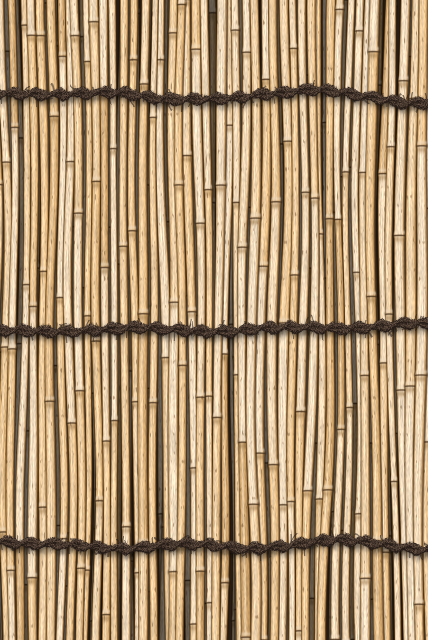
A WebGL 1 fragment shader for this texture:

```glsl
precision highp float;
// A screen of upright dried reeds bound by three rows of rough dark twine.
// Reeds are leaning, jointed columns composited in three depth layers;
// each twine row is a pair of crossing strands with lumps and stray hairs.
uniform vec2 u_resolution;

// Lengths are fractions of the canvas height.
#define REED_PITCH 0.0145
#define REED_MIN 0.36
#define REED_MAX 0.54
#define LEAN 1.5
#define SWAY 0.9
#define JOINT_GAP 0.24
#define KNOT_PITCH 0.035
#define STRAND 0.0042
#define ROW_WAVE 0.022
#define HAIR_LENGTH 0.02

const float PI = 3.14159265;
const vec3 CREAM = vec3(0.94, 0.86, 0.75);
const vec3 HONEY = vec3(0.91, 0.75, 0.53);
const vec3 TAN = vec3(0.73, 0.55, 0.32);
const vec3 BROWN = vec3(0.40, 0.27, 0.14);
const vec3 GAP = vec3(0.16, 0.11, 0.065);
const vec3 TWINE_DARK = vec3(0.15, 0.11, 0.09);
const vec3 TWINE_LIGHT = vec3(0.50, 0.41, 0.34);

float hash(vec2 p) {
  vec3 q = fract(p.xyx * 0.1031);
  q += dot(q, q.yzx + 33.33);
  return fract((q.x + q.y) * q.z);
}

float cornerSlope(vec2 cell, vec2 offset) {
  float a = 2.0 * PI * hash(cell);
  return dot(vec2(cos(a), sin(a)), offset);
}

// Gradient noise, roughly -0.7 to 0.7.
float noise(vec2 p) {
  vec2 i = floor(p), f = p - i, e = vec2(1.0, 0.0);
  vec2 u = f * f * f * (f * (f * 6.0 - 15.0) + 10.0);
  return mix(mix(cornerSlope(i, f), cornerSlope(i + e, f - e), u.x),
             mix(cornerSlope(i + e.yx, f - e.yx), cornerSlope(i + 1.0, f - 1.0), u.x), u.y);
}

float bell(float x, float width) { return exp(-x * x / (width * width)); }

// Lays one reed over the colour so far; q.x counts reeds, q.y is height.
void addReed(inout vec3 col, vec2 q, float id, float layer, float px) {
  vec2 seed = vec2(id + 40.0, 7.0 + 31.0 * step(layer, 0.5));
  float lean = hash(seed) - 0.5;
  float centre = id + 0.5 + LEAN * lean * (q.y - 0.5)
               + 0.4 * noise(vec2(seed.x * 7.3, q.y * 2.5 + seed.y))
               + 0.3 * (hash(seed + 3.7) - 0.5);

  // Joints divide the reed into segments of differing tone.
  float span = JOINT_GAP * (1.0 + hash(seed + 11.3));
  float seg = q.y / span + 9.0 * hash(seed + 19.1);
  float joint = (seg - floor(seg + 0.5)) * span;
  float tone = hash(seed + vec2(floor(seg) * 5.0, 23.0));

  float halfWidth = mix(REED_MIN, REED_MAX, hash(seed + 29.9));
  halfWidth *= 1.0 + 0.12 * bell(joint, 0.004);
  float nx = (q.x - centre) / halfWidth;
  float aa = px / (REED_PITCH * halfWidth);
  col *= 0.5 + 0.5 * smoothstep(0.95, 1.35, abs(nx));
  float cover = 1.0 - smoothstep(1.0 - aa, 1.0 + aa, abs(nx));
  if (cover <= 0.0) return;

  // Rounded shading, lit from the left.
  vec3 reed = mix(CREAM, HONEY, smoothstep(0.1, 0.8, tone));
  reed = mix(reed, TAN, 0.6 * smoothstep(0.82, 0.95, tone));
  reed = mix(reed, CREAM * 1.04, 0.6 * bell(nx + 0.25, 0.35));
  float side = abs(nx + 0.12);
  reed = mix(reed, TAN, 0.85 * smoothstep(0.45, 0.9, side));
  reed = mix(reed, BROWN, smoothstep(0.72, 1.12, side));

  // Grain, stains and joint rings.
  vec2 g = vec2(nx * 3.0 + seed.x * 17.0, q.y);
  reed *= 1.0 + 0.2 * noise(g * vec2(1.5, 18.0)) + 0.12 * noise(g * vec2(2.0, 130.0));
  reed = mix(reed, BROWN, 0.5 * smoothstep(0.32, 0.6, noise(g * vec2(0.8, 70.0) + 5.0)));
  reed = mix(reed, TAN * 0.8, 0.45 * bell(joint + 0.006, 0.005));
  reed = mix(reed, CREAM, 0.5 * bell(joint - 0.005, 0.003));
  reed = mix(reed, BROWN * 0.7, 0.8 * bell(joint + 0.0006 * nx * nx, 0.0014));
  if (layer < 0.5) reed *= 0.42;
  col = mix(col, reed, cover);
}

// Binds the nearest twine row over the reeds.
void addTwine(inout vec3 col, vec2 p, float px) {
  float row = clamp(floor(p.y * 3.0), 0.0, 2.0);
  float rowY = 0.147 + row * (0.3265 + 0.0125 * row);
  rowY += ROW_WAVE * noise(vec2(p.x * 7.0 + 3.0, row * 13.7 + 0.4));
  float x = p.x / KNOT_PITCH + 0.37 * row + 0.25 * noise(vec2(p.x * 40.0, row));
  float y = p.y - rowY - 0.0018 * sin(2.0 * PI * x);
  y += 0.0022 * noise(vec2(p.x * 160.0, p.y * 160.0));
  col *= 1.0 - 0.5 * bell(y + 0.006, 0.009);

  // Stray hairs curl out from every knot.
  for (int i = -1; i <= 1; i++) {
    for (int j = 0; j < 5; j++) {
      vec2 seed = vec2(floor(x) + float(i) + 9.0, float(j) * 3.0 + row * 17.0);
      vec2 h = vec2((x - seed.x + 9.0 - hash(seed)) * KNOT_PITCH, y);
      float a = 2.0 * PI * hash(seed + 41.0);
      vec2 dir = vec2(cos(a), sin(a));
      float along = dot(h, dir);
      float reach = HAIR_LENGTH * (0.4 + 0.6 * hash(seed + 53.0));
      float bend = 30.0 * (hash(seed + 67.0) - 0.5) * along * along;
      float d = abs(dot(h, vec2(-dir.y, dir.x)) - bend);
      float hair = (1.0 - smoothstep(0.0002, 0.0004 + px, d)) * step(0.0, along) * step(along, reach);
      col = mix(col, TWINE_DARK, 0.55 * hair);
    }
  }

  // Two strands cross at each half turn; the nearer is drawn last.
  float front = cos(PI * x) < 0.0 ? -1.0 : 1.0;
  float lump = pow(abs(sin(PI * x)), 3.0);
  for (int k = 0; k < 2; k++) {
    float strand = k == 0 ? -front : front;
    float d = (y - strand * 0.0042 * sin(PI * x)) / (STRAND * (1.0 + 0.35 * lump));
    float fibre = noise(vec2(p.x * 420.0 - strand * d * 1.5, d * 2.5 + row * 9.0));
    float light = clamp(0.38 + 0.3 * d - 0.4 * d * d + 0.75 * fibre, 0.0, 1.0);
    float aa = px / STRAND;
    float cover = 1.0 - smoothstep(1.0 - aa, 1.0 + aa, abs(d) + 0.35 * fibre);
    col = mix(col, mix(TWINE_DARK, TWINE_LIGHT, light), cover);
  }
}

void main() {
  float px = 1.0 / u_resolution.y;
  vec2 p = gl_FragCoord.xy * px;
  vec2 q = vec2(p.x / REED_PITCH, p.y);
  q.x += SWAY * noise(vec2(q.x * 0.13, q.y * 2.2 + 8.0));

  // Dim back reeds first, then two interleaved front layers.
  vec3 col = GAP;
  for (int layer = 0; layer < 3; layer++) {
    float depth = float(layer);
    for (int i = -2; i <= 2; i++) {
      float id = floor(q.x) + float(i);
      float chosen = 1.0 + step(0.5, hash(vec2(id + 80.0, 2.0)));
      if (layer == 0) addReed(col, q + vec2(0.5, 0.0), id, depth, px);
      else if (chosen == depth) addReed(col, q, id, depth, px);
    }
  }
  addTwine(col, p, px);
  gl_FragColor = vec4(clamp(col, 0.0, 1.0), 1.0);
}
```
